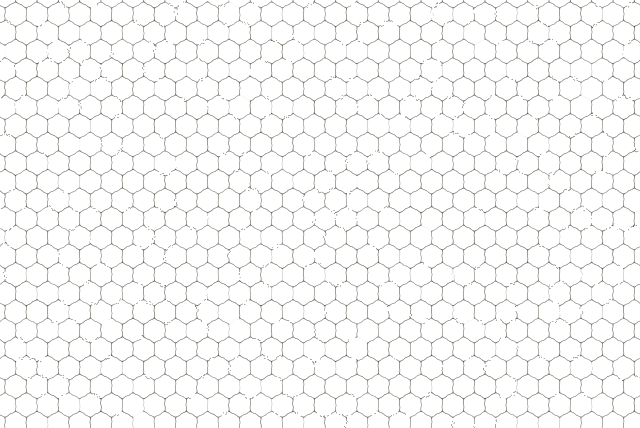
Reproduce this pattern procedurally as a WebGL 1 fragment shader.

```glsl
precision highp float;
// A fine honeycomb net of thin grey-brown lines on white, 30 cells across and 23 rows down.
// Each pixel finds its hexagon, then draws the three nearest sides; a hash per side
// gives every line its own strength, and chips, shifts or erases some of them.
uniform vec2 u_resolution;

const float HALF_SIDE = 0.288675;  // half a side of a hexagon one unit wide

float hash(vec2 p) {
  return fract(sin(dot(p, vec2(127.1, 311.7))) * 43758.5453);
}

// Centre of the pointy-topped hexagon holding p
vec2 hexCentre(vec2 p) {
  vec2 pitch = vec2(1.0, 1.7320508);
  vec2 even = floor(p / pitch + 0.5) * pitch;
  vec2 odd = (floor(p / pitch) + 0.5) * pitch;
  return distance(p, even) < distance(p, odd) ? even : odd;
}

// Ink of one side: along and across are measured from its middle
float sideInk(float along, float across, vec2 id, float upright, float pixel) {
  float seed = hash(id);

  // Slight hand-drawn bend, fading out at the corners
  float reach = clamp(1.0 - abs(along) / HALF_SIDE, 0.0, 1.0);
  float shift = 0.02 * reach * sin(along * 14.0 + seed * 6.2832);

  // Chipped stretch: short dashes knocked out of line, some lost
  float chipped = step(mix(0.80, 0.90, upright), hash(id + 17.3));
  float chipCentre = (hash(id + 5.9) - 0.5) * 0.36;
  chipped *= step(abs(along - chipCentre), 0.17);
  vec2 dash = id + vec2(floor((along + HALF_SIDE) * 13.0) * 0.37, 3.1);
  shift += chipped * (hash(dash) - 0.5) * 0.15;
  float kept = 1.0 - chipped * step(hash(dash + 8.7), 0.38);

  // Uneven strength, faint uprights here and there, a few sides gone
  float strength = mix(0.75, 1.0, seed);
  strength *= 1.0 - 0.55 * upright * step(0.82, hash(id + 31.7));
  strength *= 1.0 - 0.9 * step(0.985, hash(id + 47.1));

  // Box-filtered thin line, heavier where the sides meet
  float halfWidth = 0.0135 * (1.0 + 0.8 * smoothstep(0.2, HALF_SIDE, abs(along)));
  float d = length(vec2(across - shift, max(abs(along) - HALF_SIDE, 0.0)));
  float cover = clamp((halfWidth + 0.5 * pixel - d) / pixel, 0.0, min(1.0, 2.0 * halfWidth / pixel));
  return cover * strength * kept;
}

void main() {
  // Cell units, rows counted from the top
  vec2 uv = gl_FragCoord.xy / u_resolution;
  vec2 p = vec2(uv.x * 30.0 - 0.734, ((1.0 - uv.y) * 23.0 - 0.764) * 0.8660254);
  float pixel = 30.0 / u_resolution.x;
  vec2 centre = hexCentre(p);

  float ink = 0.0;
  for (int i = 0; i < 3; i++) {
    float angle = float(i) * 1.0471976;
    vec2 normal = vec2(cos(angle), sin(angle));
    float facing = dot(p - centre, normal) < 0.0 ? -1.0 : 1.0;
    vec2 middle = centre + 0.5 * facing * normal;
    vec2 rel = p - middle;
    // Whole-number id shared by the two cells on either side
    vec2 id = floor(middle * vec2(4.0, 4.6188) + 0.5);
    float along = dot(rel, vec2(-normal.y, normal.x));
    float upright = i == 0 ? 1.0 : 0.0;
    ink = max(ink, sideInk(along, dot(rel, normal), id, upright, pixel));
  }

  vec3 colour = mix(vec3(1.0), vec3(0.35, 0.33, 0.28), ink);
  gl_FragColor = vec4(colour, 1.0);
}
```
